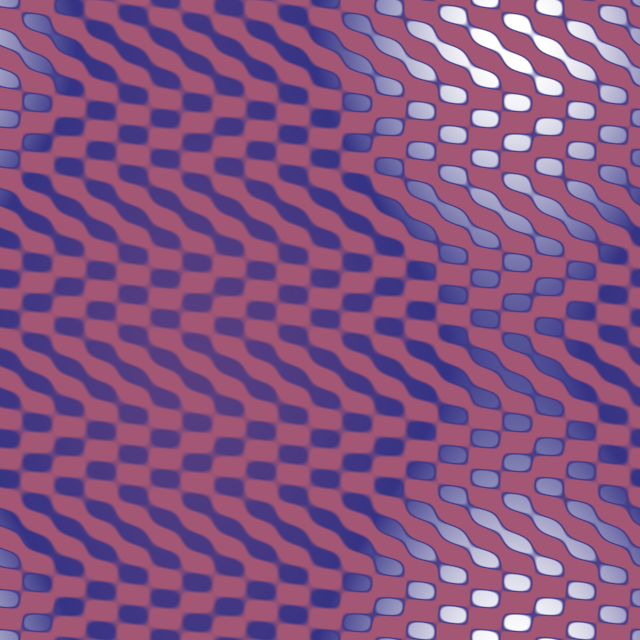
A Shadertoy shader for this pattern:

```glsl
// A four by four tiling of slanted blobs that fuse into diagonal stripes.
// Two crossing plane waves make the blobs, and shifting their balance joins them.
// A broad swell over the canvas turns them from faded blue to rimmed white.

const float TAU = 6.2831853;

// Cosine of a phase counted in whole turns
float wave(float turns) {
    return cos(TAU * turns);
}

// Interference of two waves inside a unit cell, y pointing down
float blobField(vec2 cell) {
    vec2 p = cell - vec2(0.033, -0.008);
    float falling = wave(4.0 * p.y - 3.0 * p.x);
    float rising = wave(4.0 * p.y + 2.0 * p.x);

    // Positive balance joins blobs down to the right, negative up to the right
    float band = wave(cell.y - 0.328);
    float strength = band > 0.0 ? 0.8 : 0.26 + 0.12 * wave(cell.x - 0.33);
    float balance = 0.08 + band * strength;
    return falling + rising + 0.5 * balance * (falling - rising);
}

// Slow swell across the canvas: 1 at its crest, below 0 in the trough
float swell(vec2 uv) {
    return (wave(uv.x - 0.805) + 0.6 * wave(uv.y - 0.06) - 0.2) / 1.4;
}

void mainImage(out vec4 fragColor, in vec2 fragCoord) {
    vec2 uv = fragCoord / iResolution.xy;
    uv.y = 1.0 - uv.y;

    float field = blobField(fract(uv * 4.0));
    float level = swell(uv);

    // Blurred blobs in the trough, crisp ones on the crest
    float softness = mix(0.55, 0.25, smoothstep(-0.2, 0.4, level));
    softness = max(softness, 16.0 * TAU / iResolution.y);
    float blob = smoothstep(0.2 - softness, 0.2 + softness, field);
    blob *= 1.0 + 0.23 * min(level, 0.0);

    // Light fill inside a dark blue rim
    float inner = smoothstep(0.25, 0.85, field);
    float light = clamp(level * 1.03, 0.0, 1.0) * inner;
    vec3 fill = mix(vec3(0.21, 0.20, 0.52), vec3(1.0), light);

    fragColor = vec4(mix(vec3(0.64, 0.34, 0.46), fill, blob), 1.0);
}
```
